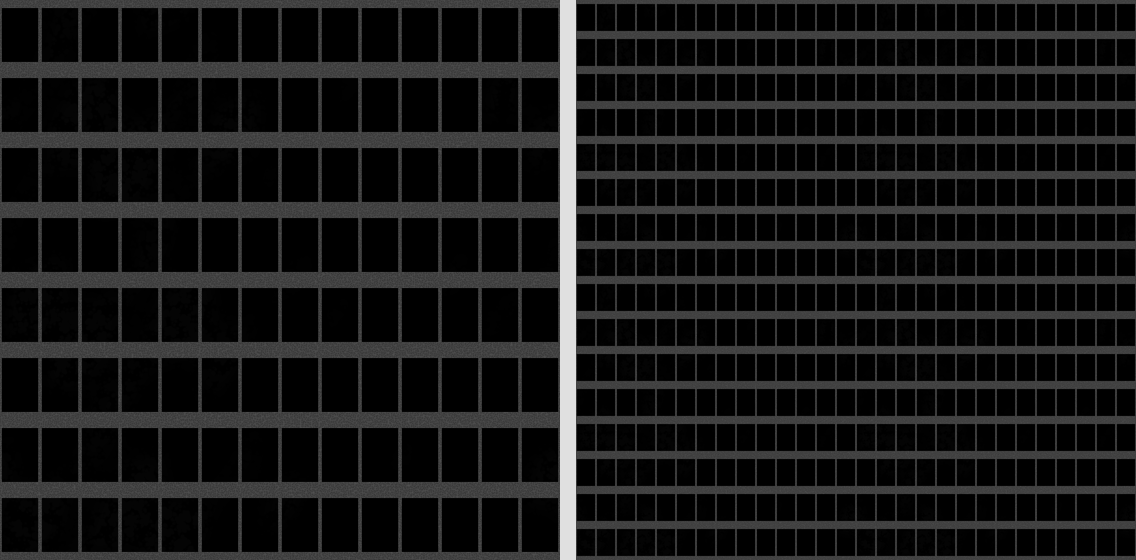
Left, the tile; right, the same tile 2 across and 2 down.
Give the GLSL for this pattern, as a three.js fragment shader.

```glsl
// A flat grid of tall black panes between grey bars: thick across, thin upright.
// Panes are a repeated box with smoothed edges; wrapped cellular noise gives the
// bars a fine grain and, gated by layered sines, leaves faint smudges on the panes.

#define PANES vec2(14.0, 8.0)       // repeats across and up
#define BAR_SHARE vec2(0.091, 0.231) // bar width as a share of each repeat
#define BAR_COLOR vec3(0.26)
#define PANE_COLOR vec3(0.001)
#define GRAIN_CELLS 300.0
#define GRAIN_STRENGTH 0.09
#define SMUDGE_CELLS 40.0
#define SMUDGE_COLOR vec3(0.017)
#define TAU 6.2831853

varying vec2 vUv;

vec2 hash2(vec2 p) {
  vec2 q = vec2(dot(p, vec2(127.1, 311.7)), dot(p, vec2(269.5, 183.3)));
  return fract(sin(q) * 43758.55);
}

// Distance to the nearest scattered point, wrapping after "cells" cells
float cellular(vec2 uv, float cells) {
  vec2 p = uv * cells;
  vec2 id = floor(p);
  vec2 local = p - id;
  float nearest = 2.0;
  for (int y = -1; y <= 1; y++) {
    for (int x = -1; x <= 1; x++) {
      vec2 offset = vec2(float(x), float(y));
      vec2 point = offset + hash2(mod(id + offset, cells));
      nearest = min(nearest, length(point - local));
    }
  }
  return nearest;
}

// Coverage of the pane opening, 1 inside and 0 on the bars
float paneMask(vec2 uv) {
  vec2 p = uv * PANES;
  vec2 fromCenter = abs(fract(p) - 0.5);
  vec2 inside = 0.5 * (1.0 - BAR_SHARE) - fromCenter;
  vec2 coverage = clamp(inside / fwidth(p) + 0.5, 0.0, 1.0);
  return coverage.x * coverage.y;
}

// Broad regions, strongest left of centre, where the smudges gather
float smudgeRegion(vec2 uv) {
  vec2 a = uv * TAU;
  float waves = 0.45 * sin(a.x + 0.3)
              + 0.30 * cos(3.0 * a.y - 2.2 + sin(a.x))
              + 0.25 * sin(4.0 * a.x + 2.0 * a.y)
              + 0.20 * sin(7.0 * a.x - 5.0 * a.y + 1.0);
  return smoothstep(0.1, 0.8, waves);
}

// Ragged blotches from two layers of cells
float smudges(vec2 uv) {
  float blotch = 0.6 * cellular(uv, SMUDGE_CELLS)
               + 0.4 * cellular(uv, SMUDGE_CELLS * 3.0);
  return smudgeRegion(uv) * (1.0 - smoothstep(0.35, 0.55, blotch));
}

void main() {
  // Grain averages near zero so the bars keep their mean tone
  float grain = (cellular(vUv, GRAIN_CELLS) - 0.45) * GRAIN_STRENGTH;
  vec3 bars = BAR_COLOR + grain;
  vec3 panes = mix(PANE_COLOR, SMUDGE_COLOR, smudges(vUv));
  gl_FragColor = vec4(mix(bars, panes, paneMask(vUv)), 1.0);
}
```
